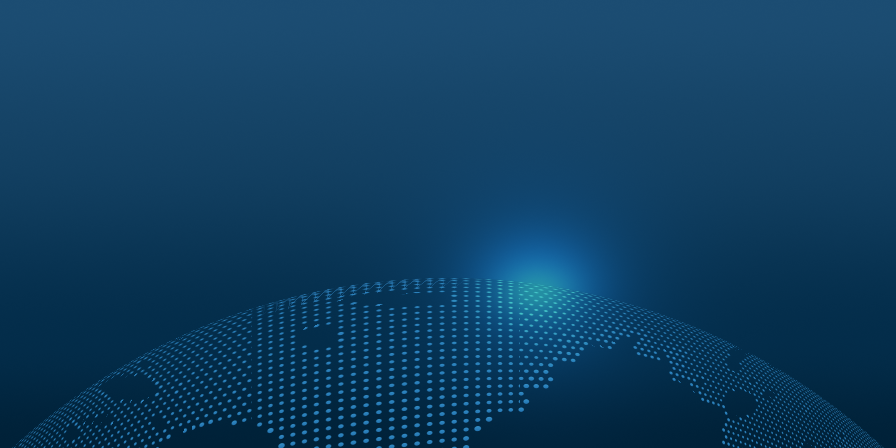
Give the GLSL for this background, as a Shadertoy shader.

```glsl
float hash(vec2 p) {
    vec3 q = fract(vec3(p.xyx) * 0.1031);
    q += dot(q, q.yzx + 33.33);
    return fract((q.x + q.y) * q.z);
}

float noise(vec2 p) {
    vec2 i = floor(p), f = fract(p);
    f = f * f * (3.0 - 2.0 * f);
    return mix(mix(hash(i), hash(i + vec2(1, 0)), f.x),
               mix(hash(i + vec2(0, 1)), hash(i + vec2(1, 1)), f.x), f.y);
}

// Below zero inside the ellipse, in units of its radii
float ellipse(vec2 p, vec2 center, vec2 radii) {
    return length((p - center) / radii) - 1.0;
}

// Positive on land, negative on water
float landField(vec2 p) {
    float wobble = 0.22 * (noise(p * 28.0) - 0.5);
    float land = ellipse(p, vec2(1.37, 0.0), vec2(0.2, 0.235));
    land = min(land, ellipse(p, vec2(1.2, 0.0), vec2(0.155, 0.075)));
    land = min(land, ellipse(p, vec2(1.52, 0.03), vec2(0.1, 0.1)));
    land = min(land, ellipse(p, vec2(0.49, 0.0), vec2(0.13, 0.055)));
    land = min(land, ellipse(p, vec2(0.29, 0.135), vec2(0.065, 0.03)));
    land = min(land, ellipse(p, vec2(0.71, 0.25), vec2(0.05, 0.022)));
    land = min(land, ellipse(p, vec2(0.89, 0.333), vec2(0.13, 0.014)));
    land = min(land, ellipse(p, vec2(1.65, 0.10), vec2(0.035, 0.03)));
    // Scattered lakes away from the middle
    float side = smoothstep(0.35, 0.6, abs(p.x - 0.95));
    float lakes = 2.2 * (0.83 - noise(p * vec2(25.0, 33.0) + 4.0));
    return min(land + wobble, mix(1.0, lakes, side));
}

vec3 background(float y) {
    vec3 color = mix(vec3(0.0, 0.13, 0.22), vec3(0.012, 0.175, 0.29), smoothstep(0.0, 0.25, y));
    color = mix(color, vec3(0.08, 0.26, 0.395), smoothstep(0.22, 0.74, y));
    return mix(color, vec3(0.108, 0.3, 0.448), smoothstep(0.65, 1.0, y));
}

void mainImage(out vec4 fragColor, in vec2 fragCoord) {
    vec2 p = fragCoord / iResolution.y;
    p.x += 1.0 - 0.5 * iResolution.x / iResolution.y;
    float pixel = 1.0 / iResolution.y;

    // Depth below the horizon of the globe
    float depth = 1.438 - length(p - vec2(1.0, -1.058));
    float globe = smoothstep(-pixel, pixel, depth);
    float d = max(depth, 0.0);

    // Sky with a wide halo and a blue glow at the horizon
    vec3 color = background(p.y);
    vec2 g = p - vec2(1.2, 0.36);
    float halo = exp(-dot(g, g) / 0.07);
    g.x *= 0.85;
    float glow = exp(-dot(g, g) / 0.013);
    g = (g + vec2(0.0, 0.01)) * vec2(1.0, 1.2);
    float core = exp(-dot(g, g) / 0.004);
    float shade = mix(1.0, 0.75, globe);
    color = mix(color, vec3(0.06, 0.33, 0.56), 0.5 * halo * shade);
    color = mix(color, vec3(0.09, 0.45, 0.75), 0.9 * glow * shade);
    color = mix(color, vec3(0.16, 0.61, 0.64), 0.8 * core);

    // Grid of dots, tighter toward the sides and the horizon
    float x = p.x - 0.86;
    vec2 grid = vec2(35.0 * (x + 0.9 * x * x * x),
                     26.0 * pow(d / 0.38, 0.7) * (1.0 + 0.7 * x * x));
    vec2 spread = fwidth(grid);
    float blur = clamp(0.55 * max(spread.x, spread.y), 0.02, 0.5);

    // Every other row is staggered on both sides
    grid.x += 0.5 * mod(floor(grid.y), 2.0) * step(0.3, abs(x));
    vec2 local = fract(grid) - 0.5;

    // Land is tested at the center of each dot so that none is cut
    vec2 dotCenter = p - local * vec2(1.0 / (35.0 * (1.0 + 2.7 * x * x)), -0.018);
    float land = landField(dotCenter);
    float coast = 1.0 - smoothstep(0.05, 0.2, land);
    float radius = mix(0.18, 0.22, smoothstep(0.05, 0.35, d)) + 0.07 * coast;
    float dots = 1.0 - smoothstep(radius - blur, radius + blur, length(local));
    dots *= step(0.0, land) * globe;

    // Small arches where the columns bend over the horizon
    float bend = fract(35.0 * x + 25.0 * d) - 0.5;
    float arch = abs(d - 0.003 - 0.08 * bend * bend);
    arch = 1.0 - smoothstep(0.001, 0.001 + 1.2 * pixel, arch);
    arch *= globe * smoothstep(0.55, 0.7, p.x) * (1.0 - smoothstep(0.92, 1.08, p.x));

    // Dots are lit by the glow and shaded from above
    vec3 dotColor = mix(vec3(0.12, 0.44, 0.70), vec3(0.25, 0.64, 0.87), 0.5 - local.y);
    dotColor = mix(dotColor, vec3(0.28, 0.80, 0.80), min(1.0, glow + core));
    color = mix(color, dotColor, 0.9 * dots);
    color = mix(color, vec3(0.18, 0.50, 0.74), 0.5 * arch);

    // Fine grain hides banding
    color += (hash(fragCoord) - 0.5) / 255.0;
    fragColor = vec4(color, 1.0);
}
```
